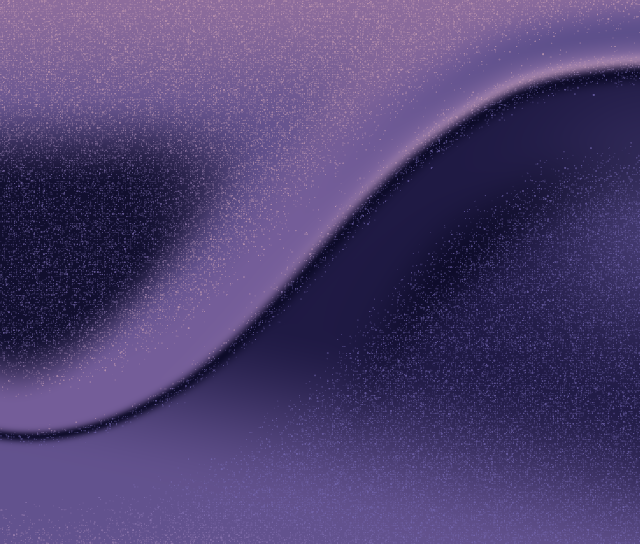
Write a WebGL 2 fragment shader that draws this background.

```glsl
#version 300 es
precision highp float;
// A satin fold: an S-shaped crease parts a lilac sheet from a deep indigo one.
// Shading follows the signed distance to the crease; hashed grains of glitter
// thicken away from it and along its rim.
uniform vec2 u_resolution;
out vec4 fragColor;

// Palette
const vec3 ROSE = vec3(0.56, 0.43, 0.615);
const vec3 LILAC = vec3(0.455, 0.365, 0.60);
const vec3 VIOLET = vec3(0.385, 0.32, 0.555);
const vec3 SLATE = vec3(0.34, 0.295, 0.53);
const vec3 INDIGO = vec3(0.12, 0.10, 0.265);
const vec3 NIGHT = vec3(0.065, 0.058, 0.18);
const vec3 INK = vec3(0.04, 0.035, 0.145);
const vec3 RIM = vec3(0.70, 0.56, 0.715);
const vec3 WARM_GRAIN = vec3(0.80, 0.63, 0.70);
const vec3 COOL_GRAIN = vec3(0.47, 0.42, 0.72);

// Crease shape
const float PI = 3.14159265;
const float CREASE_START = 0.045;
const float CREASE_SPAN = 0.985;
const float CREASE_MID = 0.532;
const float CREASE_RISE = 0.335;
const float CREASE_LEAN = 0.18;

// Grain
const float FINE_CELLS = 310.0;   // cells per canvas height
const float COARSE_CELLS = 215.0;
const float GRAIN_DENSITY = 0.42;

float crease(float x) {
  float lean = smoothstep(0.28, 0.68, x) * (1.0 - smoothstep(0.8, 1.05, x));
  float phase = PI * (x - CREASE_START) / CREASE_SPAN + CREASE_LEAN * lean;
  return CREASE_MID - CREASE_RISE * cos(phase);
}

float bell(float v, float width) {
  return exp(-v * v / (width * width));
}

// Three random values per cell, by integer mixing
vec3 hash3(vec2 cell, uint seed) {
  uvec3 v = uvec3(uvec2(cell), seed) * 1664525u + 1013904223u;
  v.x += v.y * v.z; v.y += v.z * v.x; v.z += v.x * v.y;
  v ^= v >> 16u;
  v.x += v.y * v.z; v.y += v.z * v.x; v.z += v.x * v.y;
  return vec3(v >> 8u) / 16777216.0;
}

// One jittered round speck in some of the cells
float grains(vec2 p, float cells, float density, uint seed) {
  vec2 cell = floor(p * cells);
  vec3 place = hash3(cell, seed);
  vec3 look = hash3(cell, seed + 7u);
  float reach = length(fract(p * cells) - mix(vec2(0.3), vec2(0.7), place.xy));
  float radius = mix(0.22, 0.44, look.x);
  float soft = 0.6 * cells / u_resolution.y;
  float dotMask = 1.0 - smoothstep(radius - soft, radius + soft, reach);
  return dotMask * step(place.z, density) * mix(0.3, 1.0, look.y * look.y);
}

// Lilac sheet above the crease, with a shadowed hollow at the left
vec3 upperSheet(vec2 uv, float d, float hollow) {
  vec3 col = mix(VIOLET, ROSE, smoothstep(0.72, 1.04, uv.y));
  col = mix(col, LILAC, 1.0 - smoothstep(0.08, 0.2, d));
  float crest = bell(d - 0.16, 0.05) * smoothstep(0.35, 0.6, uv.x);
  col = mix(col, ROSE, 0.45 * crest);
  float valley = bell(d - 0.07, 0.04) * smoothstep(0.4, 0.95, uv.x);
  col = mix(col, SLATE, 0.85 * valley);
  return mix(col, NIGHT, hollow);
}

// Indigo sheet below it, lit from the lower left and the right edge
vec3 lowerSheet(vec2 uv, float d) {
  float lit = 1.0 - smoothstep(0.17, 0.52, uv.y + 0.25 * uv.x);
  vec3 col = mix(INDIGO, VIOLET, lit);
  float fold = bell(d + 0.2, 0.065) * smoothstep(0.5, 0.72, uv.x);
  col = mix(col, INK, 0.9 * fold);
  float glow = bell(length((uv - vec2(1.03, 0.58)) * vec2(1.0, 0.85)), 0.17);
  return mix(col, SLATE, 0.65 * glow);
}

void main() {
  vec2 uv = gl_FragCoord.xy / u_resolution;
  vec2 p = gl_FragCoord.xy / u_resolution.y;
  float aspect = u_resolution.x / u_resolution.y;

  // Signed distance to the crease, in canvas heights
  float slope = (crease(uv.x + 0.005) - crease(uv.x - 0.005)) / (0.01 * aspect);
  float d = (uv.y - crease(uv.x)) / sqrt(1.0 + slope * slope);

  // Two sheets, then the rim light and the dark groove
  float inner = 0.12 + 0.09 * smoothstep(0.0, 0.3, uv.x);
  float hollow = smoothstep(inner - 0.065, inner + 0.065, d)
    * (1.0 - smoothstep(0.65, 0.83, uv.y)) * (1.0 - smoothstep(0.2, 0.46, uv.x));
  float above = smoothstep(-0.004, 0.010, d);
  vec3 col = mix(lowerSheet(uv, d), upperSheet(uv, d, hollow), above);
  float rim = (0.7 * bell(d - 0.022, 0.012) + 0.3 * bell(d - 0.027, 0.03))
    * above * smoothstep(0.2, 0.9, uv.x);
  col = mix(col, RIM, 0.9 * rim);
  float grooveWidth = mix(0.010, 0.016, smoothstep(0.1, 0.5, uv.x));
  float groove = bell(d, grooveWidth);
  col = mix(col, INK, 0.93 * groove);

  // Glitter, warm on lit lilac and cool in shadow
  float spread = smoothstep(0.06, 0.18, d) + smoothstep(0.11, 0.25, -d);
  float density = GRAIN_DENSITY * clamp(spread + 0.7 * groove + 0.6 * rim, 0.0, 1.0);
  float glitter = max(grains(p, FINE_CELLS, density, 3u),
                      grains(p, COARSE_CELLS, 0.5 * density, 19u));
  float warmth = above * (1.0 - 0.9 * hollow) * (1.0 - groove);
  warmth = max(warmth, 0.6 * (1.0 - smoothstep(0.0, 0.2, uv.y + 0.25 * uv.x)));
  col = mix(col, mix(COOL_GRAIN, WARM_GRAIN, warmth), 0.75 * glitter);

  fragColor = vec4(col, 1.0);
}
```
